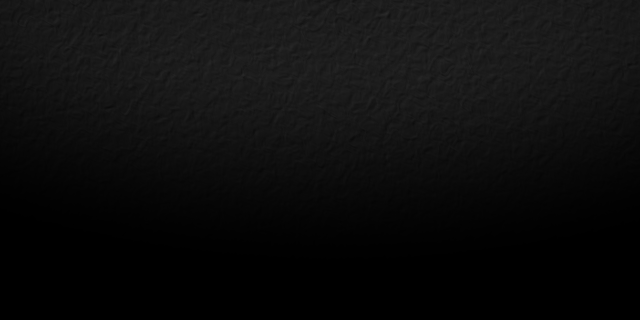
Give the GLSL for this texture, as a Shadertoy shader.

```glsl
float hash(vec2 cell) {
    vec3 q = fract(vec3(cell.xyx) * 0.1031);
    q += dot(q, q.yzx + 33.33);
    return fract((q.x + q.y) * q.z);
}

float noise(vec2 p) {
    vec2 cell = floor(p), f = fract(p);
    f = f * f * f * (f * (f * 6.0 - 15.0) + 10.0);
    return mix(mix(hash(cell), hash(cell + vec2(1, 0)), f.x),
               mix(hash(cell + vec2(0, 1)), hash(cell + vec2(1, 1)), f.x), f.y);
}

float fbm(vec2 p) {
    float sum = 0.0, weight = 0.5;
    for (int octave = 0; octave < 3; octave++) {
        sum += weight * noise(p);
        p = mat2(1.6, 1.2, -1.2, 1.6) * p + 7.3;
        weight *= 0.5;
    }
    return sum;
}

// Plaster relief: fine pebbly grain plus sparse short creases
float plasterHeight(vec2 p) {
    vec2 warp = vec2(noise(p * 31.0), noise(p * 31.0 + 41.0)) - 0.5;
    vec2 q = mat2(0.8, 0.6, -0.6, 0.8) * (p + warp * 0.018);
    float grain = fbm(q * 58.0 + 5.0);
    float crease = 1.0 - smoothstep(0.0, 0.2, abs(noise(q * 34.0 + 19.0) - 0.5));
    float patches = smoothstep(0.4, 0.8, noise(p * 5.0 + 3.0));
    return grain + 0.2 * crease * patches;
}

void mainImage(out vec4 fragColor, in vec2 fragCoord) {
    vec2 p = fragCoord / iResolution.y;
    float aspect = iResolution.x / iResolution.y;
    float side = (p.x - 0.53 * aspect) / (0.5 * aspect);

    // Broad overhead light, falling off toward the floor and sides
    float reach = p.y - 0.13 * side * side;
    float light = 0.112 * smoothstep(0.14, 0.83, reach);
    light *= 1.0 - 0.22 * pow(abs(side), 3.0);
    light *= 0.96 + 0.1 * fbm(p * 3.0);

    // Relief shaded by its slope toward the upper left
    vec2 stepToLight = vec2(-0.0025, 0.0032);
    float slope = plasterHeight(p - stepToLight) - plasterHeight(p + stepToLight);
    float shade = 1.0 + clamp(slope * 0.68, -0.45, 0.6);

    vec3 color = vec3(light * shade);
    fragColor = vec4(max(color, 0.0), 1.0);
}
```
